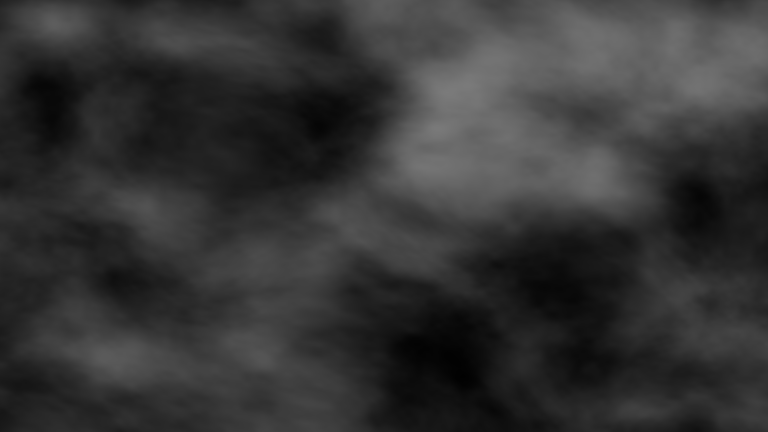
A Shadertoy shader for this texture:

```glsl
const float BASE_GREY = 0.128;
const float SMOKE_CONTRAST = 0.66;
const float GLOW_STRENGTH = 0.27;
const float BRIGHTEST_GREY = 0.52;
const vec2 SMOKE_SCALE = vec2(3.3, 5.2);

float hash(vec2 cell) {
    vec3 q = fract(vec3(cell.xyx) * 0.1031);
    q += dot(q, q.yzx + 33.33);
    return fract((q.x + q.y) * q.z);
}

float valueNoise(vec2 p) {
    vec2 cell = floor(p);
    vec2 f = fract(p);
    vec2 blend = f * f * (3.0 - 2.0 * f);
    float low = mix(hash(cell), hash(cell + vec2(1.0, 0.0)), blend.x);
    float high = mix(hash(cell + vec2(0.0, 1.0)), hash(cell + 1.0), blend.x);
    return mix(low, high, blend.y);
}

mat2 rotation(float angle) {
    float c = cos(angle);
    float s = sin(angle);
    return mat2(c, s, -s, c);
}

// Layered noise, normalised to 0..1
float fbm(vec2 p, int octaves, float gain) {
    float sum = 0.0;
    float total = 0.0;
    float weight = 1.0;
    for (int i = 0; i < octaves; i++) {
        sum += weight * valueNoise(p);
        total += weight;
        weight *= gain;
        p = p * 2.03 + vec2(17.3, 9.1);
    }
    return sum / total;
}

// Wide puffs, tilted slightly down to the right
float smoke(vec2 p) {
    vec2 q = rotation(0.16) * p * SMOKE_SCALE + vec2(63.0, 27.0);
    vec2 warp = vec2(valueNoise(q + 5.2), valueNoise(q + 41.7)) - 0.5;
    return fbm(q + 0.3 * warp, 5, 0.45);
}

float softGlow(vec2 p, vec2 centre, vec2 radius) {
    vec2 d = (p - centre) / radius;
    return exp(-dot(d, d));
}

// Rounds the clip at zero so tones fade in gently
float softFloor(float value, float softness) {
    return 0.5 * (value + sqrt(value * value + softness * softness));
}

void mainImage(out vec4 fragColor, in vec2 fragCoord) {
    vec2 p = fragCoord / iResolution.y;
    float aspect = iResolution.x / iResolution.y;

    float grey = BASE_GREY + SMOKE_CONTRAST * (smoke(p) - 0.5);
    grey += GLOW_STRENGTH * softGlow(p, vec2(0.8 * aspect, 0.82), vec2(0.48, 0.29));
    grey = softFloor(grey, 0.04);
    grey = BRIGHTEST_GREY - softFloor(BRIGHTEST_GREY - grey, 0.08);

    fragColor = vec4(vec3(grey), 1.0);
}
```
